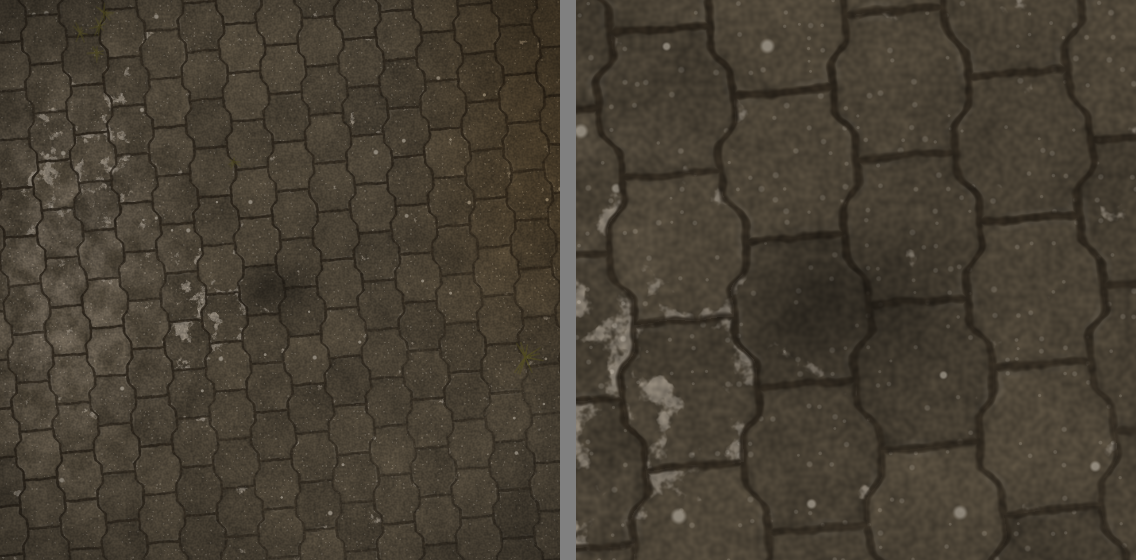
Left: the whole. Right: its middle third, enlarged.
Reproduce this texture procedurally as a three.js fragment shader.

```glsl
varying vec2 vUv;

const float TAU = 6.2832;
const vec2 PAVER_PITCH = vec2(0.0701, 0.0869);
const vec2 PAVER_ORIGIN = vec2(0.4531, 0.655);
const vec2 ACROSS = vec2(0.9967, 0.0809);
const vec3 STONE = vec3(0.284, 0.253, 0.203);
const vec3 JOINT = vec3(0.165, 0.138, 0.103);
const vec3 BLEACHED = vec3(0.425, 0.388, 0.338);
const vec3 SALT = vec3(0.58, 0.545, 0.495);
const vec3 PEBBLE = vec3(0.60, 0.57, 0.52);
const vec3 GRASS = vec3(0.34, 0.32, 0.12);

float hash(vec2 p) {
  vec3 q = fract(p.xyx * 0.1031);
  q += dot(q, q.yzx + 33.33);
  return fract((q.x + q.y) * q.z);
}

float cornerSlope(vec2 cell, vec2 corner, vec2 f) {
  float angle = TAU * hash(cell + corner);
  return dot(vec2(cos(angle), sin(angle)), f - corner);
}

float gradientNoise(vec2 p) {
  vec2 cell = floor(p), f = p - cell;
  vec2 w = f * f * f * (f * (f * 6.0 - 15.0) + 10.0);
  float low = mix(cornerSlope(cell, vec2(0.0), f), cornerSlope(cell, vec2(1.0, 0.0), f), w.x);
  float high = mix(cornerSlope(cell, vec2(0.0, 1.0), f), cornerSlope(cell, vec2(1.0), f), w.x);
  return mix(low, high, w.y);
}

float fbm(vec2 p) {
  float sum = 0.0, amplitude = 0.6;
  for (int i = 0; i < 5; i++) {
    sum += amplitude * gradientNoise(p);
    p = mat2(1.6, 1.2, -1.2, 1.6) * p + 7.3;
    amplitude *= 0.55;
  }
  return sum;
}

float blob(vec2 p, vec2 centre, vec2 radius) {
  vec2 q = (p - centre) / radius;
  return exp(-dot(q, q));
}

// Half width of a paver: broad in the middle, necked at both ends
float halfWidth(float along) {
  return 0.5 + 0.078 * (2.0 * smoothstep(-0.6, 0.6, cos(TAU * along)) - 1.0);
}

// Column and row of the paver, then distance to its edge
vec3 paver(vec2 p, vec2 pitch) {
  p -= PAVER_ORIGIN;
  vec2 q = vec2(dot(p, ACROSS), dot(p, vec2(-ACROSS.y, ACROSS.x))) / pitch;
  float column = floor(q.x + 0.5);
  float side = q.x - column;
  if (abs(side) > halfWidth(q.y - 0.5 * column)) column += sign(side);
  float along = q.y - 0.5 * column;
  float row = floor(along + 0.5);
  float sideGap = (halfWidth(along) - abs(q.x - column)) * pitch.x;
  float endGap = (0.5 - abs(along - row)) * pitch.y;
  return vec3(column, row, min(sideGap, endGap));
}

float specks(vec2 p, float count, float share, float radius) {
  vec2 cell = floor(p * count);
  vec2 centre = 0.3 + 0.4 * vec2(hash(cell + 3.7), hash(cell + 9.1));
  float d = length(fract(p * count) - centre);
  float size = radius * (0.6 + 0.7 * hash(cell + 21.3));
  return step(hash(cell), share) * (1.0 - smoothstep(size * 0.5, size * 1.3, d));
}

float tuft(vec2 p, vec2 root, float size, float seed) {
  float mask = 0.0;
  for (int i = 0; i < 11; i++) {
    vec2 key = vec2(float(i), seed);
    float angle = TAU * hash(key + 0.5);
    vec2 blade = size * (0.4 + 0.6 * hash(key + 5.3)) * vec2(cos(angle), sin(angle));
    float t = clamp(dot(p - root, blade) / dot(blade, blade), 0.0, 1.0);
    float d = length(p - root - blade * t);
    mask = max(mask, (1.0 - smoothstep(0.0004, 0.0024, d)) * (1.0 - 0.6 * t));
  }
  return mask;
}

void main() {
  vec2 p = vUv;
  vec2 wobble = vec2(gradientNoise(p * 48.0), gradientNoise(p * 48.0 + 17.0));
  vec3 cell = paver(p + 0.0022 * wobble, PAVER_PITCH);
  vec2 stoneShift = cell.xy * vec2(3.17, 5.31);
  float edge = cell.z + 0.0012 * gradientNoise(p * 150.0);
  float mottle = fbm(p * 20.0 + stoneShift);
  float grain = gradientNoise(p * 250.0) + 0.7 * gradientNoise(p * 120.0);

  // Stone tone and grain
  float tone = 1.0 + 0.15 * (hash(cell.xy + 40.0) - 0.5) + 0.22 * mottle + 0.20 * grain;
  vec3 colour = STONE * tone;

  // Bleached area and crusted salt
  float pale = blob(p, vec2(0.11, 0.5), vec2(0.18, 0.31));
  colour = mix(colour, BLEACHED * tone, 0.75 * pale * smoothstep(-0.35, 0.3, mottle));
  float salted = blob(p, vec2(0.365, 0.425), vec2(0.075, 0.11))
    + 0.8 * blob(p, vec2(0.15, 0.71), vec2(0.12, 0.14));
  float rim = 1.0 - smoothstep(0.002, 0.012, edge);
  float crust = fbm(p * 27.0 + stoneShift + 31.0) + 0.38 * salted + 0.08 * rim - 0.38;
  colour = mix(colour, SALT * (1.0 + 0.2 * grain), 0.75 * smoothstep(0.0, 0.14, crust));

  // Aggregate, loose pebbles and worn rims
  colour += 0.10 * specks(p, 145.0, 0.14, 0.22);
  colour = mix(colour, PEBBLE, 0.85 * specks(p + 0.013, 36.0, 0.035, 0.13));
  float worn = smoothstep(0.002, 0.0035, edge) * (1.0 - smoothstep(0.0035, 0.007, edge));
  colour += 0.05 * worn * smoothstep(-0.1, 0.4, gradientNoise(p * 38.0 + 8.0));

  // Joints
  float depth = 0.82 + 0.35 * gradientNoise(p * 9.0) - 0.3 * smoothstep(0.9, 1.6, p.x + 1.0 - p.y);
  float joint = 1.0 - smoothstep(0.0009, 0.0034, edge);
  colour *= mix(0.90, 1.0, smoothstep(0.001, 0.008, edge));
  colour = mix(colour, JOINT * (1.0 + 0.25 * grain), joint * clamp(depth, 0.0, 1.0));

  // Broad stains and falloff
  colour *= 1.0 - 0.28 * blob(p, vec2(0.49, 0.485), vec2(0.065, 0.05));
  colour *= 1.0 + 0.12 * fbm(p * 4.0 + 2.0);
  float warm = smoothstep(0.65, 1.0, p.x) * smoothstep(0.2, 0.7, p.y);
  colour *= mix(vec3(1.0), vec3(1.0, 0.93, 0.80), warm);
  colour *= 1.0 - 0.24 * smoothstep(0.42, 0.72, length(p - 0.5));

  // Weeds in the joints
  float weeds = tuft(p, vec2(0.938, 0.362), 0.034, 2.0);
  for (int i = 0; i < 4; i++) {
    vec2 key = vec2(float(i), 14.0);
    vec2 root = vec2(0.11, 0.90) + vec2(0.09, 0.08) * vec2(hash(key), hash(key + 6.0));
    weeds = max(weeds, 0.75 * tuft(p, root, 0.019, float(i) + 30.0));
  }
  weeds = max(weeds, 0.7 * tuft(p, vec2(0.417, 0.711), 0.014, 50.0));
  colour = mix(colour, GRASS, 0.8 * weeds);

  gl_FragColor = vec4(colour, 1.0);
}
```
